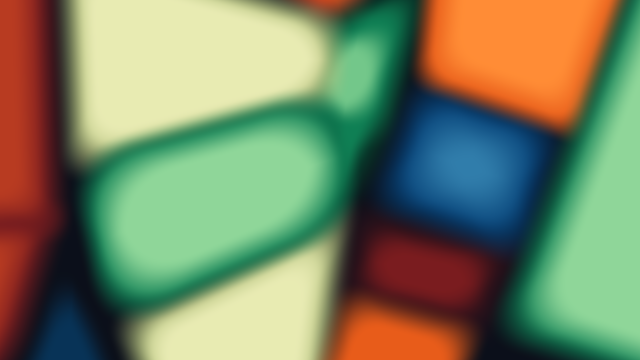
A WebGL 1 fragment shader for this background:

```glsl
precision highp float;
// Draws out-of-focus stained glass: soft coloured panes with dark leading.

uniform vec2 u_resolution;

const vec3 LEAD = vec3(0.045, 0.06, 0.10);
const vec3 CREAM = vec3(0.91, 0.92, 0.70);
const vec3 CREAM_RIM = vec3(0.70, 0.75, 0.49);
const vec3 MINT = vec3(0.56, 0.84, 0.60);
const vec3 LEAF = vec3(0.45, 0.78, 0.54);
const vec3 EMERALD = vec3(0.06, 0.50, 0.33);
const vec3 FOREST = vec3(0.02, 0.31, 0.20);
const vec3 ORANGE = vec3(1.00, 0.55, 0.21);
const vec3 EMBER = vec3(0.91, 0.36, 0.10);
const vec3 RUST = vec3(0.72, 0.23, 0.13);
const vec3 WINE = vec3(0.48, 0.11, 0.12);
const vec3 WINE_RIM = vec3(0.24, 0.07, 0.10);
const vec3 BLUE = vec3(0.19, 0.49, 0.67);
const vec3 COBALT = vec3(0.02, 0.25, 0.46);
const vec3 NAVY = vec3(0.03, 0.20, 0.34);

// Maximum with a rounded transition of width k
float smoothMax(float a, float b, float k) {
  float h = max(k - abs(a - b), 0.0) / k;
  return max(a, b) + 0.25 * h * h * k;
}

// Signed distance to the line a-b, positive on its left
float edge(vec2 p, vec2 a, vec2 b) {
  vec2 along = normalize(b - a);
  return dot(p - a, vec2(-along.y, along.x));
}

// Convex quad with rounded corners, listed clockwise
float quad(vec2 p, float rounding, vec2 a, vec2 b, vec2 c, vec2 d) {
  float ab_cd = max(edge(p, a, b), edge(p, c, d));
  float bc_da = max(edge(p, b, c), edge(p, d, a));
  return smoothMax(ab_cd, bc_da, rounding);
}

// Lays a pane over the base: blurred outline, rim colour fading into the core
vec3 pane(vec3 base, float dist, float blur, vec3 rim, vec3 core, float inset) {
  float cover = 1.0 - smoothstep(-blur, blur, dist);
  vec3 glass = mix(rim, core, smoothstep(0.0, inset, -dist));
  return mix(base, glass, cover);
}

// Rust bar and navy corner on the left
vec3 leftPanes(vec3 col, vec2 p) {
  float bar = quad(p, 0.06, vec2(-0.3, 1.3), vec2(0.13, 1.3), vec2(0.155, 0.37), vec2(-0.3, 0.34));
  float foot = quad(p, 0.06, vec2(-0.3, 0.43), vec2(0.15, 0.40), vec2(0.03, 0.0), vec2(-0.3, -0.3));
  float corner = quad(p, 0.10, vec2(0.16, 0.30), vec2(0.29, 0.16), vec2(0.37, -0.15), vec2(-0.02, -0.15));
  col = pane(col, corner, 0.08, LEAD, NAVY, 0.09);
  col = pane(col, foot, 0.06, WINE, RUST, 0.12);
  return pane(col, bar, 0.055, WINE, RUST, 0.11);
}

// Fan of cream and green panes; the middle one overlaps its neighbours
vec3 fanPanes(vec3 col, vec2 p) {
  float cap = quad(p, 0.05, vec2(0.62, 1.15), vec2(1.08, 1.15), vec2(0.985, 0.955), vec2(0.91, 0.94));
  float shade = quad(p, 0.08, vec2(0.92, 0.95), vec2(1.18, 1.06), vec2(1.03, 0.53), vec2(0.89, 0.38));
  float leaf = quad(p, 0.10, vec2(0.88, 0.90), vec2(1.13, 0.97), vec2(1.05, 0.63), vec2(0.85, 0.66));
  float upper = quad(p, 0.10, vec2(0.180, 1.16), vec2(0.94, 0.945), vec2(0.925, 0.72), vec2(0.205, 0.53));
  float lower = quad(p, 0.08, vec2(0.345, 0.10), vec2(0.955, 0.40), vec2(0.885, -0.15), vec2(0.43, -0.15));
  float middle = quad(p, 0.19, vec2(0.205, 0.555), vec2(0.93, 0.755), vec2(0.995, 0.385), vec2(0.305, 0.09));
  col = pane(col, cap, 0.045, RUST, EMBER, 0.10);
  col = pane(col, shade, 0.07, FOREST, EMERALD, 0.06);
  col = pane(col, leaf, 0.06, EMERALD, LEAF, 0.07);
  col = pane(col, upper, 0.05, CREAM_RIM, CREAM, 0.08);
  col = pane(col, lower, 0.055, CREAM_RIM, CREAM, 0.09);
  return pane(col, middle, 0.04, EMERALD, MINT, 0.10);
}

// Column of orange, blue and wine panes beside the tall green one
vec3 rightPanes(vec3 col, vec2 p) {
  float top = quad(p, 0.07, vec2(1.205, 1.2), vec2(1.80, 1.2), vec2(1.605, 0.625), vec2(1.165, 0.775));
  float blue = quad(p, 0.10, vec2(1.17, 0.765), vec2(1.545, 0.64), vec2(1.44, 0.30), vec2(1.05, 0.44));
  float wine = quad(p, 0.08, vec2(1.01, 0.405), vec2(1.42, 0.31), vec2(1.33, 0.08), vec2(0.96, 0.17));
  float base = quad(p, 0.08, vec2(0.97, 0.17), vec2(1.31, 0.075), vec2(1.24, -0.15), vec2(0.87, -0.15));
  float tall = quad(p, 0.12, vec2(1.815, 1.2), vec2(2.2, 1.2), vec2(2.2, -0.19), vec2(1.39, 0.085));
  col = pane(col, wine, 0.065, WINE_RIM, WINE, 0.09);
  col = pane(col, blue, 0.06, COBALT, BLUE, 0.15);
  col = pane(col, base, 0.055, EMBER, EMBER, 0.05);
  col = pane(col, top, 0.04, EMBER, ORANGE, 0.11);
  return pane(col, tall, 0.055, EMERALD, MINT, 0.12);
}

void main() {
  vec2 p = gl_FragCoord.xy / u_resolution.y;
  vec3 col = leftPanes(LEAD, p);
  col = fanPanes(col, p);
  col = rightPanes(col, p);
  gl_FragColor = vec4(col, 1.0);
}
```
